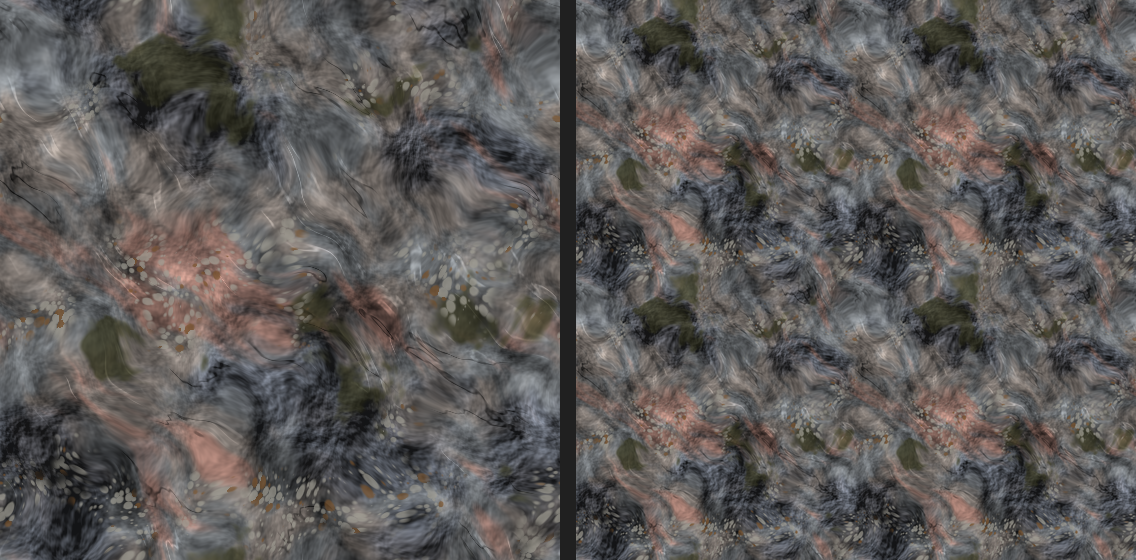
Left: one tile. Right: repeated 2 by 2.
Give the GLSL for this texture, as a Shadertoy shader.

```glsl
// Weathered grey rock face with slanted strata, pale veins, rust stains and lichen; tiles seamlessly.

const float TAU = 6.2831853;

// Tone
const float BASE_TONE = 0.385;
const float BROAD_CONTRAST = 0.17;
const float STREAK_CONTRAST = 0.20;
const float GRAIN_CONTRAST = 0.15;
const float RELIEF_CONTRAST = 0.34;
const float ROUGH_DARKENING = 0.11;
const float VEIN_GAIN = 0.17;
const float CRACK_DEPTH = 0.15;

// Shape
const float WARP = 0.075;
const vec2 LIGHT_OFFSET = vec2(-0.0035, 0.0045);
const vec2 STREAK_CELLS = vec2(12.0, 4.0);
const float SPECK_CELLS = 72.0;

// Tints multiply the tone, paints replace it
const vec3 COOL_TINT = vec3(0.965, 1.0, 1.03);
const vec3 WARM_TINT = vec3(1.05, 0.985, 0.94);
const vec3 RUST_TINT = vec3(1.26, 0.93, 0.84);
const vec3 SLATE_TINT = vec3(0.92, 0.98, 1.12);
const vec3 MOSS = vec3(0.17, 0.17, 0.10);
const vec3 LICHEN = vec3(0.63, 0.62, 0.58);
const vec3 OCHRE = vec3(0.47, 0.32, 0.17);

float hash(vec2 cell) {
    return fract(sin(dot(cell, vec2(127.1, 311.7))) * 43758.5453);
}

vec2 gradient(vec2 cell, vec2 period, float seed) {
    float angle = TAU * hash(mod(cell, period) + seed * 17.3);
    return vec2(cos(angle), sin(angle));
}

// Gradient noise that wraps when p grows by one
float noise(vec2 p, vec2 period, float seed) {
    p *= period;
    vec2 i = floor(p), f = p - i;
    vec2 u = f * f * f * (f * (f * 6.0 - 15.0) + 10.0);
    vec2 e = vec2(0.0, 1.0);
    float a = dot(gradient(i, period, seed), f);
    float b = dot(gradient(i + e.yx, period, seed), f - e.yx);
    float c = dot(gradient(i + e.xy, period, seed), f - e.xy);
    float d = dot(gradient(i + e.yy, period, seed), f - e.yy);
    return mix(mix(a, b, u.x), mix(c, d, u.x), u.y);
}

float fbm(vec2 p, vec2 cells, int octaves, float seed) {
    float sum = 0.0, amp = 1.0;
    for (int k = 0; k < octaves; k++) {
        sum += amp * noise(p + 0.137 * float(k), cells, seed + float(k));
        cells *= 2.0;
        amp *= 0.56;
    }
    return sum;
}

float line(float n, float width) {
    return 1.0 - smoothstep(0.0, width, abs(n));
}

// Scattered spots: x is coverage, y a random id
vec2 specks(vec2 uv, float wobble) {
    vec2 p = uv * SPECK_CELLS, home = floor(p);
    vec2 best = vec2(0.0);
    for (int j = -1; j <= 1; j++)
    for (int i = -1; i <= 1; i++) {
        vec2 cell = home + vec2(i, j);
        vec2 key = mod(cell, SPECK_CELLS);
        vec2 centre = cell + vec2(hash(key + 3.1), hash(key + 7.7));
        float radius = mix(0.12, 0.6, pow(hash(key + 11.3), 2.0));
        float d = length(p - centre) + wobble;
        float cover = 1.0 - smoothstep(radius - 0.14, radius + 0.14, d);
        if (cover > best.x) best = vec2(cover, hash(key + 19.9));
    }
    return best;
}

void mainImage(out vec4 fragColor, in vec2 fragCoord) {
    vec2 uv = fragCoord / iResolution.xy;

    // Folded coordinates; whole-number shears keep the slanted strata tiling
    vec2 fold = vec2(fbm(uv, vec2(3.0), 3, 1.0), fbm(uv, vec2(3.0), 3, 8.0));
    vec2 w = uv + WARP * fold;
    vec2 slant = vec2(w.x + w.y, w.y);
    vec2 steep = vec2(2.0 * w.x + w.y, w.x);
    float fan = smoothstep(-0.12, 0.12, fbm(uv, vec2(3.0), 2, 15.0));

    // Layers of tone
    float broad = fbm(w, vec2(4.0), 4, 22.0);
    float streak = mix(fbm(slant, STREAK_CELLS, 4, 30.0), fbm(steep, STREAK_CELLS, 4, 37.0), fan);
    float grain = fbm(w, vec2(13.0), 5, 44.0);
    float relief = grain - fbm(w + LIGHT_OFFSET, vec2(13.0), 5, 44.0);
    float rough = smoothstep(0.02, 0.32, fbm(w, vec2(3.0), 4, 52.0));

    float tone = BASE_TONE + BROAD_CONTRAST * broad;
    tone += STREAK_CONTRAST * streak * (1.0 - 0.6 * rough);
    tone += GRAIN_CONTRAST * grain * (1.0 + 0.5 * rough);
    tone += RELIEF_CONTRAST * relief * (0.7 + 0.8 * rough);
    tone -= ROUGH_DARKENING * rough;

    // Broken pale veins and dark cracks along the strata
    float veinNoise = mix(fbm(slant, vec2(9.0, 3.0), 4, 60.0), fbm(steep, vec2(6.0, 3.0), 4, 67.0), fan);
    float veinZone = smoothstep(-0.05, 0.25, fbm(w, vec2(5.0), 3, 74.0)) * (1.0 - 0.7 * rough);
    tone += VEIN_GAIN * line(veinNoise, 0.06) * veinZone * smoothstep(-0.25, 0.2, grain);
    float crackZone = smoothstep(0.0, 0.25, fbm(uv, vec2(4.0), 3, 80.0));
    tone -= CRACK_DEPTH * line(fbm(slant, vec2(4.0, 3.0), 5, 86.0), 0.035) * crackZone;
    tone = clamp(tone, 0.08, 0.74);

    // Mineral stains
    float hue = fbm(w, vec2(5.0), 4, 93.0) + 0.35 * streak;
    vec3 tint = mix(COOL_TINT, WARM_TINT, smoothstep(-0.25, 0.3, hue));
    float rust = smoothstep(0.14, 0.48, fbm(slant, vec2(4.0, 3.0), 4, 100.0) + 0.2 * streak);
    tint = mix(tint, RUST_TINT, 0.85 * rust);
    tint = mix(tint, SLATE_TINT, 0.6 * rough * (1.0 - rust));
    vec3 color = tone * tint;

    // Moss, then clustered lichen specks
    float moss = smoothstep(0.36, 0.6, fbm(w, vec2(4.0), 5, 108.0) + 0.25 * grain);
    color = mix(color, MOSS * (0.7 + 1.2 * tone), 0.75 * moss);
    vec2 speck = specks(w, 0.45 * grain);
    float cluster = smoothstep(0.1, 0.42, fbm(uv, vec2(5.0), 4, 115.0));
    vec3 speckColor = mix(LICHEN, OCHRE, smoothstep(0.84, 0.88, speck.y));
    color = mix(color, speckColor, 0.7 * speck.x * cluster);

    fragColor = vec4(color, 1.0);
}
```
